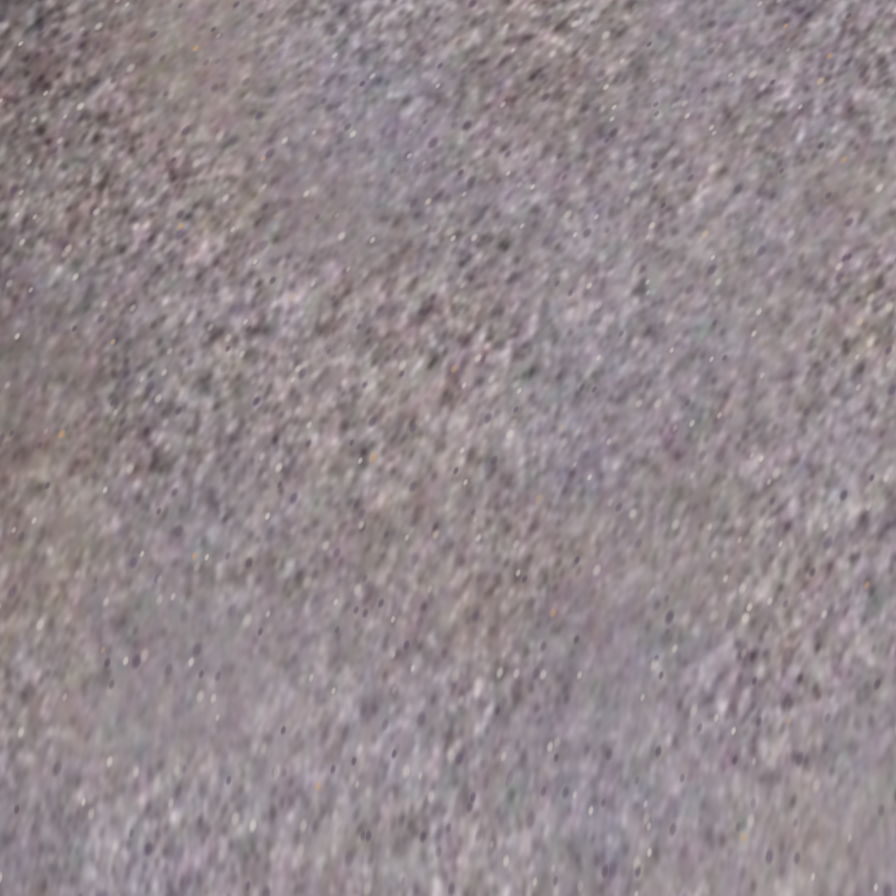
This texture is drawn by a Shadertoy shader. Its source:

```glsl
// Weathered mauve-grey asphalt: soft cellular grains that lengthen toward the
// bottom and lean to the right, over broad tonal patches and a darker left
// edge, with scattered pale, ochre and dark chips.

const vec3 STONE = vec3(0.582, 0.542, 0.562);
const vec3 CREAM = vec3(0.83, 0.80, 0.77);
const vec3 OCHRE = vec3(0.78, 0.62, 0.46);
const vec3 SHADOW = vec3(0.34, 0.29, 0.34);
const vec3 WARM_SHIFT = vec3(0.012, 0.002, -0.020);
const vec3 ROSE_SHIFT = vec3(0.012, -0.012, 0.006);

vec3 hash3(vec2 cell, float seed) {
    vec3 p = fract(vec3(cell.xyx + seed * 17.3) * vec3(0.1031, 0.1030, 0.0973));
    p += dot(p, p.yxz + 33.33);
    return fract((p.xxy + p.yzz) * p.zyx);
}

// Cellular noise: each cell drops one smooth blob of random sign and strength.
float blobNoise(vec2 p, float seed) {
    vec2 cell = floor(p);
    float sum = 0.0;
    for (int j = -1; j <= 1; j++)
    for (int i = -1; i <= 1; i++) {
        vec2 id = cell + vec2(i, j);
        vec3 rnd = hash3(id, seed);
        vec2 d = p - id - rnd.xy;
        float w = max(0.0, 1.0 - dot(d, d));
        sum += (2.0 * rnd.z - 1.0) * w * w * w;
    }
    return sum;
}

// Sparse soft chips: x is coverage, y is a random value of the chip.
vec2 chips(vec2 p, float density, float seed) {
    vec2 cell = floor(p);
    vec2 best = vec2(0.0);
    for (int j = -1; j <= 1; j++)
    for (int i = -1; i <= 1; i++) {
        vec2 id = cell + vec2(i, j);
        vec3 rnd = hash3(id, seed);
        vec3 look = hash3(id, seed + 5.0);
        float radius = mix(0.28, 0.55, look.x * look.x);
        float dist = length(p - id - rnd.xy);
        float cover = 1.0 - smoothstep(radius * 0.25, radius, dist);
        cover *= step(rnd.z, density) * mix(0.35, 1.0, look.y);
        if (cover > best.x) best = vec2(cover, look.z);
    }
    return best;
}

// Bends space so grains are long and upright below, short and slanted above.
vec2 grainSpace(vec2 uv) {
    float y = uv.y;
    return vec2(uv.x - 0.10 * y - 0.20 * y * y, 0.50 * y + 0.20 * y * y);
}

// Broad light and dark: shaded left side, paler foot.
float broadShade(vec2 uv) {
    float left = exp(-6.5 * uv.x) * mix(0.45, 1.0, smoothstep(0.3, 0.8, uv.y));
    float foot = 1.0 - smoothstep(0.0, 0.4, uv.y);
    return 0.025 * foot - 0.115 * left;
}

void mainImage(out vec4 fragColor, in vec2 fragCoord) {
    vec2 uv = fragCoord / iResolution.y;
    vec2 g = grainSpace(uv);

    // Broad patches of tone, hue and roughness
    float patches = blobNoise(uv * 5.0, 1.0) + 0.6 * blobNoise(uv * 13.0, 2.0);
    float warmth = blobNoise(uv * 4.0, 3.0) + 0.5 * blobNoise(uv * 11.0, 4.0);
    warmth += 1.2 * exp(-5.0 * uv.x) * uv.y;
    float roughness = clamp(1.0 + 0.55 * blobNoise(uv * 6.0, 6.0), 0.55, 1.4);
    roughness *= mix(0.85, 1.1, uv.y);

    // Three sizes of grain
    float grain = 0.040 * blobNoise(g * 45.0, 7.0)
                + 0.085 * blobNoise(g * 88.0, 8.0)
                + 0.075 * blobNoise(g * 150.0, 9.0);

    vec3 color = STONE + broadShade(uv) + 0.022 * patches + grain * roughness;
    color += WARM_SHIFT * (warmth + 0.7 * blobNoise(g * 60.0, 10.0));
    color += ROSE_SHIFT * blobNoise(g * 48.0, 11.0);

    // Chips: dark pits first, then pale stones, a few of them ochre
    vec2 pit = chips(g * 72.0, 0.09, 20.0);
    color = mix(color, SHADOW + vec3(0.0, 0.0, 0.04) * pit.y, 0.60 * pit.x);
    vec2 pale = chips(g * 84.0, 0.065, 40.0);
    vec3 paleColor = mix(CREAM, OCHRE, smoothstep(0.90, 0.97, pale.y));
    color = mix(color, paleColor, 0.75 * pale.x);

    fragColor = vec4(clamp(color, 0.0, 1.0), 1.0);
}
```
